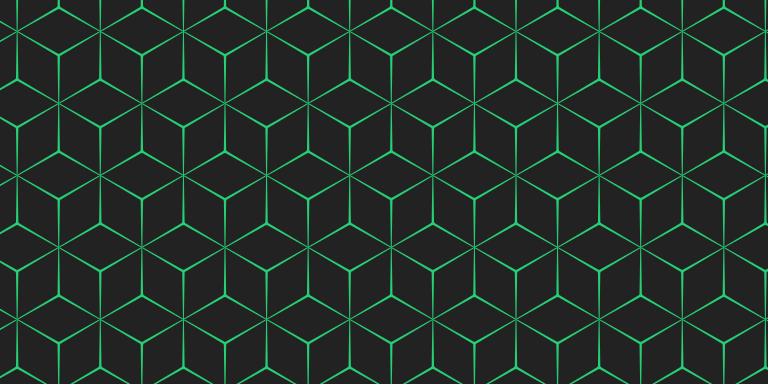
Give the GLSL for this pattern, as a Shadertoy shader.

```glsl
const float PI = 3.14159265;

// Offset from the nearest hub of a triangular lattice
vec2 hubOffset(vec2 p, float spacing) {
    vec2 cell = spacing * vec2(1.0, sqrt(3.0));
    vec2 a = mod(p + 0.5 * cell, cell) - 0.5 * cell;
    vec2 b = mod(p, cell) - 0.5 * cell;
    return dot(a, a) < dot(b, b) ? a : b;
}

// Signed distance to six spokes that widen from the hub to the hexagon corners
float spokeDistance(vec2 p, float reach) {
    float sector = PI / 3.0;
    float angle = mod(atan(p.x, p.y) + 0.5 * sector, sector) - 0.5 * sector;
    vec2 q = length(p) * vec2(cos(angle), abs(sin(angle)));
    float halfWidth = mix(0.0012, 0.0031, clamp(q.x / reach, 0.0, 1.0));
    float spoke = q.y - halfWidth;
    float joint = length(q - vec2(reach, 0.0)) - 0.0045;
    return min(spoke, joint);
}

void mainImage(out vec4 fragColor, in vec2 fragCoord) {
    float pixel = 1.0 / iResolution.y;
    vec2 uv = fragCoord * pixel;

    // Spokes of neighbouring hexagons meet at the corners and outline cubes
    float reach = 0.125;
    vec2 p = hubOffset(uv - vec2(0.9107, 0.5432), reach * sqrt(3.0));
    float d = spokeDistance(p, reach);

    // Green lines over charcoal
    vec3 charcoal = vec3(0.138, 0.134, 0.138);
    vec3 green = vec3(0.15, 0.81, 0.45);
    float coverage = clamp(0.5 - d / pixel, 0.0, 1.0);
    fragColor = vec4(mix(charcoal, green, coverage), 1.0);
}
```
